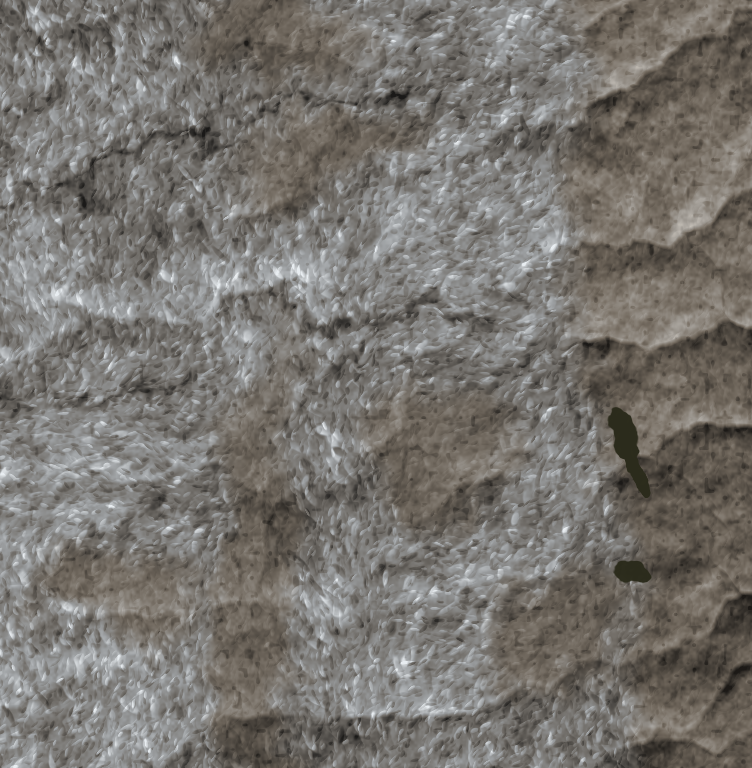
This texture is drawn by a Shadertoy shader. Its source:

```glsl
// Weathered silvery rock face with flaky crystals, brown soil and scalloped ridges.
#define FLAKE_SCALE 48.0
#define FLAKE_ANGLE 1.05
#define FLAKE_CONTRAST 0.29
#define RIDGE_SCALE vec2(5.5, 9.0)
#define RIDGE_CONTRAST 1.5
#define SOIL_LUMA 0.385
#define SILVER_LUMA 0.49
#define SOIL_TINT vec3(1.08, 0.99, 0.88)
#define SILVER_TINT vec3(0.98, 1.0, 1.015)
#define POOL_COLOR vec3(0.17, 0.17, 0.11)

float hash(vec2 p) {
    vec3 q = fract(vec3(p.xyx) * 0.1031);
    q += dot(q, q.yzx + 33.33);
    return fract((q.x + q.y) * q.z);
}

vec2 hash2(vec2 p) { return vec2(hash(p + 17.0), hash(p + 59.0)); }

float noise(vec2 p) {
    vec2 i = floor(p), f = fract(p);
    f = f * f * (3.0 - 2.0 * f);
    return mix(mix(hash(i), hash(i + vec2(1, 0)), f.x),
               mix(hash(i + vec2(0, 1)), hash(i + vec2(1, 1)), f.x), f.y);
}

float fbm(vec2 p) {
    float sum = 0.0, amp = 0.53;
    for (int i = 0; i < 4; i++) {
        sum += amp * noise(p);
        p = mat2(1.6, 1.2, -1.2, 1.6) * p + 7.3;
        amp *= 0.5;
    }
    return sum;
}

// Overlapping bevelled slivers, one per cell; signed tone around zero.
float flakes(vec2 p, float angle) {
    vec2 cell = floor(p);
    float tone = 0.0;
    for (int y = -1; y <= 1; y++)
    for (int x = -1; x <= 1; x++) {
        vec2 id = cell + vec2(x, y);
        vec2 r = hash2(id);
        float a = angle + 1.3 * (hash(id + 91.0) - 0.5);
        vec2 d = p - id - r;
        vec2 axis = vec2(cos(a), sin(a));
        vec2 q = vec2(dot(d, axis) / mix(0.5, 0.95, r.x),
                      dot(d, vec2(-axis.y, axis.x)) / mix(0.2, 0.36, r.y));
        float cover = smoothstep(1.0, 0.55, length(q));
        tone = mix(tone, hash(id + 133.0) - 0.5 + 0.25 * q.y, cover);
    }
    return tone;
}

// Cellular bowls whose rims form the scalloped ridges, plus fine roughness.
float relief(vec2 p) {
    vec2 q = mat2(0.95, -0.3, 0.3, 0.95) * p * RIDGE_SCALE;
    q += 1.1 * vec2(fbm(p * 8.0), fbm(p * 8.0 + 40.0));
    vec2 cell = floor(q);
    float nearest = 4.0;
    for (int y = -1; y <= 1; y++)
    for (int x = -1; x <= 1; x++) {
        vec2 id = cell + vec2(x, y);
        vec2 d = id + hash2(id) - q;
        nearest = min(nearest, dot(d, d));
    }
    return nearest + 0.28 * fbm(p * 32.0);
}

float blob(vec2 p, vec2 center, vec2 radius) {
    return smoothstep(1.35, 0.5, length((p - center) / radius));
}

// Soft dark crevice along a segment.
float crevice(vec2 p, vec2 a, vec2 b, float width) {
    vec2 d = b - a;
    float t = clamp(dot(p - a, d) / dot(d, d), 0.0, 1.0);
    return smoothstep(width, 0.0, length(p - a - d * t));
}

void mainImage(out vec4 fragColor, in vec2 fragCoord) {
    vec2 p = fragCoord / iResolution.y;
    vec2 wobble = vec2(fbm(p * 9.0), fbm(p * 9.0 + 31.0)) - 0.5;
    vec2 rough = vec2(fbm(p * 34.0), fbm(p * 34.0 + 13.0)) - 0.5;
    vec2 w = p + 0.13 * wobble + 0.06 * rough;

    // Silver zone, cut by the brown slope at the right and by soil patches
    float edge = 0.735 + 0.1 * smoothstep(0.65, 0.25, p.y);
    float slope = smoothstep(edge - 0.035, edge + 0.04, w.x);
    float soil = max(blob(w, vec2(0.43, 0.805), vec2(0.13, 0.06)),
                     blob(w, vec2(0.57, 0.41), vec2(0.085, 0.075)));
    soil = max(soil, blob(w, vec2(0.345, 0.2), vec2(0.05, 0.38)));
    soil = max(soil, blob(w, vec2(0.18, 0.23), vec2(0.11, 0.06)));
    soil = max(soil, blob(w, vec2(0.38, 0.95), vec2(0.1, 0.06)));
    soil = max(soil, blob(w, vec2(0.72, 0.18), vec2(0.09, 0.06)));
    float silver = (1.0 - slope) * (1.0 - 0.85 * soil);
    float glow = blob(w, vec2(0.64, 0.69), vec2(0.14, 0.13))
               + blob(w, vec2(0.1, 0.57), vec2(0.22, 0.09))
               + blob(w, vec2(0.1, 0.37), vec2(0.17, 0.09));

    // Flakes in three sizes over a slowly turning grain
    float angle = FLAKE_ANGLE + 2.2 * (noise(p * 5.0 + 3.0) - 0.5);
    vec2 g = p + 0.012 * wobble + 0.008 * rough;
    float detail = 0.7 * flakes(g * FLAKE_SCALE * 0.5, angle)
                 + flakes(g * FLAKE_SCALE + 20.0, angle + 0.3)
                 + flakes(g * FLAKE_SCALE * 2.0 + 50.0, angle - 0.3);
    detail *= FLAKE_CONTRAST * mix(0.27, 1.0, silver);

    // Relief lit from above, terrace shadows and small pits
    float lit = relief(p) - relief(p + vec2(-0.003, 0.007));
    float shade = crevice(w, vec2(0.0, 0.465), vec2(0.19, 0.475), 0.022)
                + crevice(w, vec2(0.36, 0.6), vec2(0.62, 0.595), 0.02)
                + crevice(w, vec2(0.0, 0.72), vec2(0.3, 0.85), 0.013)
                + crevice(w, vec2(0.36, 0.87), vec2(0.53, 0.89), 0.012);
    float pits = smoothstep(0.25, 0.08, noise(p * 125.0));

    float luma = mix(SOIL_LUMA, SILVER_LUMA, silver) + 0.07 * glow * silver;
    luma += 0.24 * (fbm(p * 6.0 + 11.0) - 0.5) + detail + detail * detail;
    luma += RIDGE_CONTRAST * lit * mix(0.55, 1.0, slope);
    luma += 0.07 * (noise(p * 240.0) - 0.5) - 0.17 * shade - 0.09 * pits;
    luma = clamp(luma, 0.1, 0.93);

    // Brown in soil and shade, cool grey on bright faces
    float cool = 0.45 * silver + 0.55 * smoothstep(0.35, 0.65, luma);
    vec3 color = luma * mix(SOIL_TINT, SILVER_TINT, cool);

    // Dark mossy hollows
    vec2 m = p + 0.03 * wobble + 0.02 * rough;
    float pool = max(crevice(m, vec2(0.808, 0.45), vec2(0.822, 0.41), 0.022),
                     crevice(m, vec2(0.82, 0.41), vec2(0.843, 0.355), 0.014));
    pool = max(pool, crevice(m, vec2(0.81, 0.25), vec2(0.832, 0.25), 0.024));
    color = mix(color, POOL_COLOR + 0.04 * detail, smoothstep(0.2, 0.35, pool));

    fragColor = vec4(color, 1.0);
}
```
